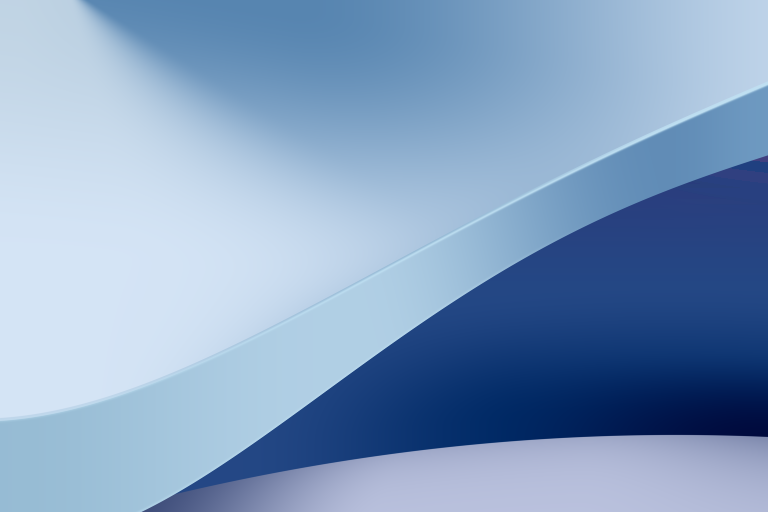
Reproduce this background procedurally as a WebGL 1 fragment shader.

```glsl
precision highp float;
// Soft blue backdrop: a pale curved panel, a sweeping ribbon, a navy wall and a lit floor.
uniform vec2 u_resolution;

// Upper panel
const vec3 PANEL_DARK = vec3(0.34, 0.52, 0.69);
const vec3 PANEL_LIGHT = vec3(0.84, 0.90, 0.965);
const vec3 PANEL_HAZE = vec3(0.76, 0.83, 0.87);
// Ribbon, from left to right
const vec3 RIBBON_START = vec3(0.59, 0.735, 0.83);
const vec3 RIBBON_PALE = vec3(0.69, 0.81, 0.895);
const vec3 RIBBON_DEEP = vec3(0.38, 0.55, 0.715);
const vec3 RIBBON_END = vec3(0.43, 0.60, 0.755);
const vec3 RIM_LIGHT = vec3(0.75, 0.88, 0.95);
const vec3 RIM_SHADE = vec3(0.56, 0.71, 0.82);
const float RIM_WIDTH = 0.007;
// Wall and floor
const vec3 WALL_TOP = vec3(0.165, 0.24, 0.49);
const vec3 WALL_MID = vec3(0.14, 0.28, 0.52);
const vec3 WALL_DEEP = vec3(0.0, 0.165, 0.40);
const vec3 WALL_NIGHT = vec3(0.0, 0.04, 0.24);
const vec3 FLOOR_LIGHT = vec3(0.73, 0.76, 0.87);
const vec3 FLOOR_SHADE = vec3(0.22, 0.28, 0.46);

// Height of the ribbon's upper edge
float ribbonTop(float x) {
  return 0.178 + x * (0.0936 + x * (1.686 + x * (-1.657 + x * 0.535)));
}

// Height of the ribbon's lower edge
float ribbonBottom(float x) {
  float s = x - 0.2;
  return 0.012 + s * (0.7835 + s * (1.5325 + s * (-2.9075 + s * 1.381)));
}

// Height of the floor's far edge
float floorEdge(float x) {
  return 0.1505 - 0.272 * (x - 0.88) * (x - 0.88);
}

// One inside the given side of an edge, zero outside
float cover(float d, float px) {
  return smoothstep(-0.7 * px, 0.7 * px, d);
}

// Thin soft line centred on d = 0
float line(float d, float width) {
  return exp(-d * d / (width * width));
}

vec3 panelColor(vec2 p, float above) {
  float depth = 1.0 - p.y;
  float lower = 0.9 * smoothstep(0.0, 0.55, depth - 0.25 * (p.x - 0.33));
  float right = 0.85 * smoothstep(0.38, 1.1, p.x);

  // Left glow: a crisp fold at the top that blurs on the way down
  float fold = 0.1 + 0.5 * depth;
  float blur = 0.015 + 0.6 * depth;
  float left = 1.0 - smoothstep(fold - 0.6 * blur, fold + blur, p.x);
  left *= 0.8 - 0.9 * max(p.x - 0.03, 0.0) * (1.0 - smoothstep(0.0, 0.3, depth));

  float tone = 1.0 - (1.0 - lower) * (1.0 - right) * (1.0 - left);
  float contact = smoothstep(0.12, 0.45, p.x) * (1.0 - smoothstep(0.65, 0.95, p.x));
  tone *= 1.0 - 0.2 * contact * exp(-max(above, 0.0) / 0.08);
  vec3 color = mix(PANEL_DARK, PANEL_LIGHT, tone);
  return mix(color, PANEL_HAZE, 0.6 * left * (1.0 - smoothstep(0.0, 0.5, depth)));
}

vec3 ribbonColor(vec2 p) {
  vec3 color = mix(RIBBON_START, RIBBON_PALE, smoothstep(0.0, 0.42, p.x));
  color = mix(color, RIBBON_DEEP, smoothstep(0.48, 0.87, p.x + 0.15 * (p.y - ribbonTop(p.x) + 0.1)));
  return mix(color, RIBBON_END, smoothstep(0.87, 1.0, p.x));
}

vec3 wallColor(vec2 p, float height) {
  vec3 color = mix(WALL_MID, WALL_TOP, smoothstep(0.4, 0.68, p.y));
  float deep = (1.0 - smoothstep(0.04, 0.3, height)) * smoothstep(0.3, 0.68, p.x);
  float night = (1.0 - smoothstep(0.0, 0.17, height)) * smoothstep(0.6, 1.0, p.x);
  return mix(mix(color, WALL_DEEP, deep), WALL_NIGHT, night);
}

vec3 floorColor(vec2 p, float height) {
  float light = smoothstep(0.14, 0.53, p.x - 0.3 * height);
  light *= 1.0 - 0.22 * exp(height / 0.045);
  light *= 1.0 - 0.35 * smoothstep(0.75, 1.05, p.x) * exp(height / 0.09);
  return mix(FLOOR_SHADE, FLOOR_LIGHT, light);
}

void main() {
  vec2 p = gl_FragCoord.xy / u_resolution;
  float px = 1.0 / u_resolution.y;
  float above = p.y - ribbonTop(p.x);
  float under = p.y - ribbonBottom(p.x);
  float height = p.y - floorEdge(p.x);

  // Wall and floor behind the ribbon
  vec3 color = mix(floorColor(p, height), wallColor(p, height), cover(height, px));

  // Ribbon with a faint light along its lower edge
  vec3 ribbon = ribbonColor(p);
  ribbon = mix(ribbon, RIM_LIGHT, 0.4 * line(under - 0.002, 0.003) * (1.0 - smoothstep(0.5, 0.8, p.x)));
  color = mix(color, ribbon, cover(under, px));

  // Panel, then the ribbon's bevelled rim
  color = mix(color, panelColor(p, above), cover(above, px));
  float bevel = cover(above, px) * (1.0 - smoothstep(0.6 * RIM_WIDTH, RIM_WIDTH, above));
  vec3 rim = mix(RIM_SHADE, RIM_LIGHT, smoothstep(0.55, 0.9, p.x));
  color = mix(color, rim, bevel * mix(0.3, 0.8, smoothstep(0.1, 0.6, p.x)));
  color = mix(color, RIM_LIGHT, line(above, 0.003) * mix(0.3, 0.85, smoothstep(0.0, 0.6, p.x)));

  gl_FragColor = vec4(color, 1.0);
}
```
